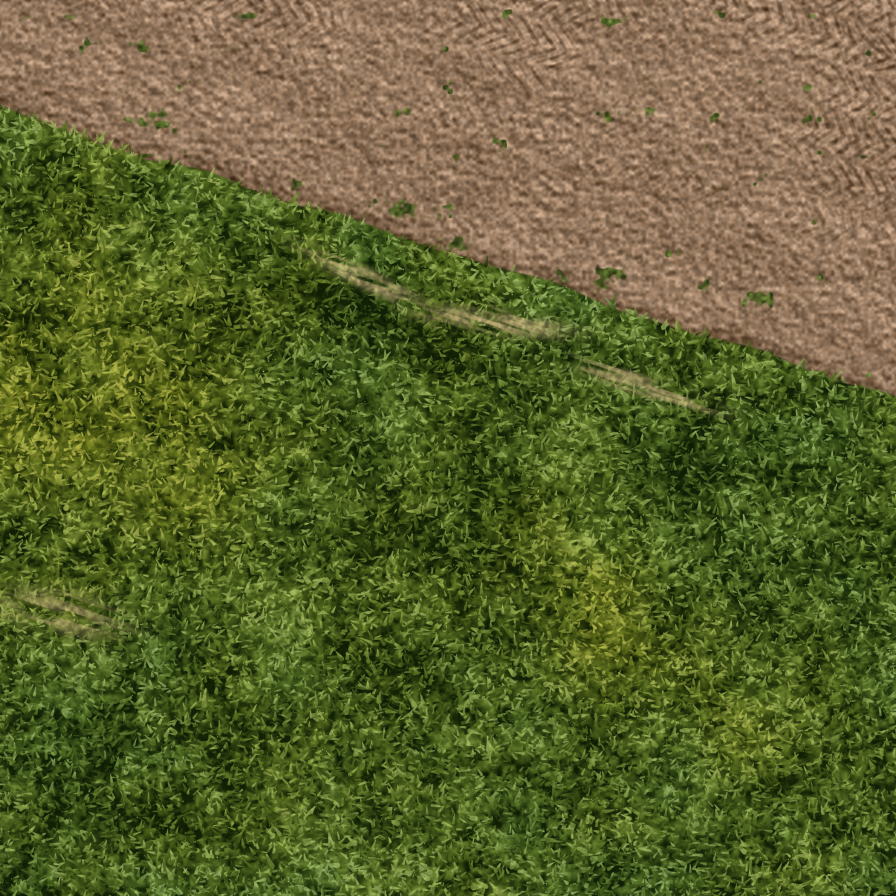
A Shadertoy shader for this texture:

```glsl
// Lush meadow seen from above, meeting a tilled brown field along a slanting edge.
// Grass is layers of hashed, tapered blades over broad tone patches; soil is
// relief-lit noise with chevron tyre tracks and scattered weeds.

const float EDGE_LEFT = 0.88;
const float EDGE_SLOPE = -0.323;
const vec3 SOIL_DARK = vec3(0.42, 0.32, 0.23);
const vec3 SOIL_LIGHT = vec3(0.69, 0.57, 0.465);
const vec3 GRASS_DEEP = vec3(0.07, 0.12, 0.02);
const vec3 GRASS_DARK = vec3(0.22, 0.28, 0.08);
const vec3 GRASS_MID = vec3(0.35, 0.42, 0.15);
const vec3 GRASS_LIGHT = vec3(0.54, 0.59, 0.32);
const vec3 LUSH_TINT = vec3(0.91, 1.02, 1.0);
const vec3 YELLOW_TINT = vec3(1.12, 1.05, 0.70);
const vec3 STRAW = vec3(0.70, 0.63, 0.44);
const int BLADE_LAYERS = 5;
const float BLADE_SCALE = 48.0;
const float TRACK_ROWS = 19.0;
const float TRACK_LUGS = 58.0;

vec4 hash4(vec2 p) {
    vec4 q = fract(p.xyxy * vec4(0.1031, 0.1030, 0.0973, 0.1099));
    q += dot(q, q.wzxy + 33.33);
    return fract((q.xxyz + q.yzzw) * q.zywx);
}

float noise(vec2 p) {
    vec2 i = floor(p), f = fract(p), e = vec2(0, 1);
    f = f * f * (3.0 - 2.0 * f);
    return mix(mix(hash4(i).x, hash4(i + e.yx).x, f.x),
               mix(hash4(i + e).x, hash4(i + 1.0).x, f.x), f.y);
}

float fbm(vec2 p) {
    return 0.55 * noise(p) + 0.29 * noise(p * 2.1 + 17.0) + 0.16 * noise(p * 4.3 + 41.0);
}

// Soft ellipse (centre, radii), sheared to follow a slope
float blob(vec2 p, vec4 e, float slope) {
    vec2 q = p - e.xy;
    q.y -= slope * q.x;
    q /= e.zw;
    return exp(-dot(q, q));
}

float fieldEdge(float x) {
    return EDGE_LEFT + EDGE_SLOPE * x + 0.012 * (noise(vec2(x * 13.0, 3.0)) - 0.5);
}

vec3 grassRamp(float s, float yellow) {
    vec3 c = mix(GRASS_DEEP, GRASS_DARK, clamp(s * 3.0, 0.0, 1.0));
    c = mix(c, GRASS_MID, clamp(s * 3.0 - 1.0, 0.0, 1.0));
    c = mix(c, GRASS_LIGHT, clamp(s * 3.0 - 2.0, 0.0, 1.3));
    return c * mix(LUSH_TINT, YELLOW_TINT, yellow);
}

// Broad light and shade, then clumps
float meadowTone(vec2 p) {
    float s = 0.16 + 0.42 * fbm(vec2(p.x * 9.0, p.y * 13.0 + p.x * 4.0));
    s += 0.30 * noise(p * 34.0) + 0.22 * noise(p * 75.0);
    s -= 0.28 * blob(p, vec4(0.39, 0.665, 0.13, 0.028), -0.42);
    s -= 0.24 * blob(p, vec4(0.40, 0.49, 0.10, 0.022), -0.3);
    s -= 0.30 * blob(p, vec4(0.76, 0.467, 0.045, 0.02), -0.1);
    s -= 0.14 * blob(p, vec4(0.43, 0.40, 0.10, 0.035), -0.2);
    s -= 0.20 * blob(p, vec4(0.16, 0.08, 0.07, 0.035), 0.0);
    s -= 0.24 * blob(p, vec4(0.87, 0.13, 0.05, 0.022), 0.2);
    s -= 0.12 * blob(p, vec4(0.58, 0.12, 0.12, 0.06), 0.0);
    s += 0.12 * blob(p, vec4(0.08, 0.56, 0.20, 0.15), -0.3);
    return s + 0.13 * smoothstep(0.07, 0.0, fieldEdge(p.x) - p.y);
}

float meadowYellow(vec2 p) {
    float y = 0.75 * blob(p, vec4(0.06, 0.58, 0.26, 0.2), -0.3)
            + 0.60 * blob(p, vec4(0.70, 0.29, 0.16, 0.1), -0.5);
    return clamp(y + 0.7 * fbm(p * 12.0) - 0.15, 0.0, 1.0);
}

// One layer of blades, painted from far rows to near ones
vec3 bladeLayer(vec3 col, vec2 p, float scale, float seed, float tone, float yellow) {
    vec2 g = p * scale;
    float px = 0.8 * scale / iResolution.y;
    for (int j = 1; j >= -1; j--) for (int i = -1; i <= 1; i++) {
        vec2 cell = floor(g) + vec2(i, j);
        vec4 r = hash4(cell + seed);
        vec2 root = cell + r.xy, q = g - root;
        if (root.y / scale > EDGE_LEFT + EDGE_SLOPE * root.x / scale) continue;
        float angle = (r.z - 0.5) * 4.0, len = 0.4 + 0.5 * r.w;
        vec2 dir = vec2(sin(angle), cos(angle));
        float along = clamp(dot(q, dir) / len, 0.0, 1.0);
        q.x -= 0.3 * (r.x - 0.5) * along * along;
        float d = length(q - dir * len * along) - 0.15 * (1.0 - 0.7 * along);
        float shade = tone + 0.95 * (fract(r.w * 7.3 + r.z) - 0.5) + 0.3 * (along - 0.4);
        col = mix(col, grassRamp(shade, yellow), 0.92 * smoothstep(px, -px, d));
    }
    return col;
}

vec3 soil(vec2 p, float rise) {
    vec2 row = p + 0.3 * vec2(-p.y, p.x), clod = p * vec2(130, 170);
    float relief = noise(clod) - noise(clod + vec2(0.3, 0.6));
    float s = 0.5 * fbm(row * vec2(14, 42)) + 0.9 * relief + 0.65 * noise(p * 270.0);
    // Chevron lug marks along the wheel rows
    float across = abs(fract(row.y * TRACK_ROWS) - 0.5);
    float lug = abs(fract(row.x * TRACK_LUGS + across * 3.0 + noise(row * 30.0)) - 0.5);
    float worn = smoothstep(0.2, 0.6, noise(row * vec2(7, 16) + 8.0)) * smoothstep(0.07, 0.24, rise);
    s += worn * (0.17 - 0.5 * smoothstep(0.28, 0.08, lug)) * smoothstep(0.5, 0.38, across);
    s -= 0.45 * smoothstep(0.022, 0.0, rise);
    vec3 col = mix(SOIL_DARK, SOIL_LIGHT, clamp(s, -0.6, 1.25));
    // Weeds: clumps near the edge and a hashed scatter
    vec2 grid = p * vec2(17, 27);
    vec4 r = hash4(floor(grid) + 5.0);
    vec2 q = (fract(grid) - 0.3 - 0.4 * r.xy) / (0.15 + 0.15 * r.z);
    float weed = step(0.6, r.w) * (0.5 + 0.4 * r.x) * exp(-dot(q, q));
    weed = max(weed, blob(p, vec4(0.445, 0.767, 0.038, 0.011), -0.2));
    weed = max(weed, blob(p, vec4(0.68, 0.695, 0.024, 0.016), 0.2));
    weed = max(weed, blob(p, vec4(0.845, 0.665, 0.025, 0.011), 0.0));
    weed = max(weed, blob(p, vec4(0.18, 0.865, 0.02, 0.012), -0.2));
    float cover = smoothstep(0.6, 0.84, weed * 0.6 + noise(p * 165.0) * 0.6);
    return mix(col, grassRamp(0.9 * noise(p * 210.0), 0.1), 0.85 * cover);
}

// Bleached, flattened stems
float strawCover(vec2 p) {
    float m = blob(p, vec4(0.41, 0.688, 0.08, 0.014), -0.48);
    m = max(m, blob(p, vec4(0.55, 0.641, 0.09, 0.016), -0.12));
    m = max(m, blob(p, vec4(0.72, 0.57, 0.09, 0.014), -0.32));
    m = max(m, 0.7 * blob(p, vec4(0.07, 0.315, 0.09, 0.03), -0.2));
    float stems = noise(vec2(p.x * 24.0, (p.y + 0.32 * p.x) * 270.0));
    return smoothstep(0.1, 0.9, m) * smoothstep(0.15, 0.7, stems);
}

void mainImage(out vec4 fragColor, in vec2 fragCoord) {
    vec2 p = fragCoord / iResolution.xy;
    float rise = p.y - fieldEdge(p.x), aa = 1.5 / iResolution.y;
    float tone = meadowTone(p), yellow = meadowYellow(p);
    vec3 col = grassRamp(tone - 0.7 + 0.8 * noise(p * 140.0), yellow);
    col = mix(col, soil(p, rise), smoothstep(-aa, aa, rise));
    for (int k = 0; k < BLADE_LAYERS; k++) {
        float layer = float(k);
        col = bladeLayer(col, p, BLADE_SCALE + 14.0 * layer, layer * 37.0, tone, yellow);
    }
    col = mix(col, STRAW * (0.7 + 0.5 * noise(p * 200.0)), 0.85 * strawCover(p));
    col *= 0.86 + 0.28 * noise(p * 310.0);
    fragColor = vec4(clamp(col, 0.0, 1.0), 1.0);
}
```
